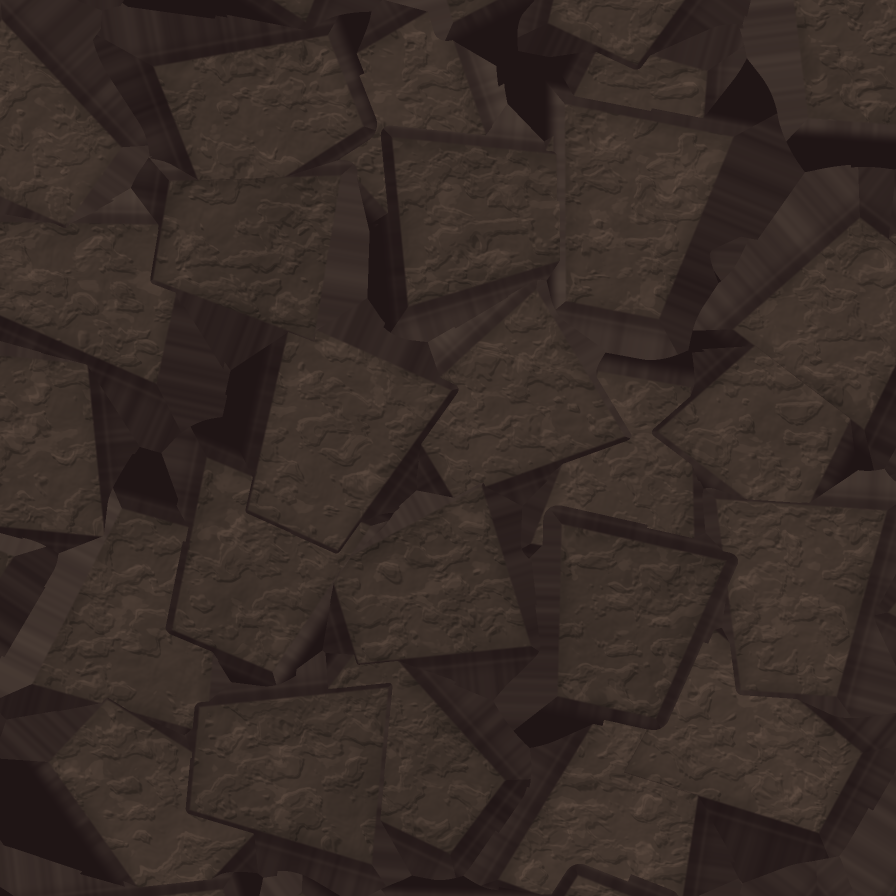
This texture is drawn by a Shadertoy shader. Its source:

```glsl
// Packed, tapered chips of dark brown rock with streaked flanks and black clefts.
#define CELLS 5.0
#define HALF_SIZE vec2(0.076, 0.102)
#define TAPER 0.2
#define JITTER 0.38
#define OVERLAP 0.024
#define FLANK_REACH 0.095
#define CLEFT_SHARE 0.27
#define RELIEF 0.13
#define SHADOW_COLOR vec3(0.118, 0.078, 0.080)
#define ROCK_COLOR vec3(0.248, 0.200, 0.172)
#define LIGHT_COLOR vec3(0.310, 0.257, 0.225)

vec3 hash3(vec2 p) {
    vec3 q = fract(vec3(p.xyx) * vec3(0.1031, 0.1030, 0.0973));
    q += dot(q, q.yxz + 33.33);
    return fract((q.xxy + q.yzz) * q.zyx);
}

float noise(vec2 p) {
    vec2 i = floor(p), f = fract(p);
    f = f * f * (3.0 - 2.0 * f);
    return mix(mix(hash3(i).x, hash3(i + vec2(1, 0)).x, f.x),
               mix(hash3(i + vec2(0, 1)).x, hash3(i + vec2(1, 1)).x, f.x), f.y);
}

float fbm(vec2 p) {
    float sum = 0.0, amp = 0.5;
    for (int i = 0; i < 4; i++) {
        sum += amp * noise(p);
        p = mat2(1.6, 1.2, -1.2, 1.6) * p + 7.3;
        amp *= 0.5;
    }
    return sum;
}

// Height of the broken surface: rolling lumps with sharp chipped steps
float rockHeight(vec2 p) {
    float lumps = fbm(p * 34.0);
    float chips = fbm(p * vec2(42.0, 60.0) + 31.0);
    return lumps + 0.35 * smoothstep(0.46, 0.53, chips) + 0.2 * smoothstep(0.58, 0.63, chips);
}

vec3 rockFace(vec2 p, float tone) {
    p += 0.010 * vec2(noise(p * 45.0), noise(p * 45.0 + 19.0));
    float slope = rockHeight(p) - rockHeight(p + vec2(-0.0016, 0.0026));
    float flake = smoothstep(0.60, 0.66, fbm(p * vec2(38.0, 55.0) + 70.0));
    float shade = 0.95 + 0.10 * tone + 0.22 * (fbm(p * 14.0) - 0.47);
    shade += clamp(slope * RELIEF * 5.0, -0.26, 0.24) + 0.13 * flake;
    return ROCK_COLOR * shade;
}

// Flank colour: side is 0..3, along runs with the edge, d leads away from it
vec3 flank(vec2 id, float side, vec2 normal, float along, float d, float reach) {
    vec3 rnd = hash3(id * 3.7 + side * 17.0 + 5.0);
    float cleft = step(rnd.x + 0.10 * normal.y, CLEFT_SHARE);
    float streak = 0.6 * noise(vec2(along * 75.0, side + id.x * 5.0))
                 + 0.4 * noise(vec2(along * 210.0, side + id.y * 9.0)) - 0.5;
    float lit = 0.26 + 0.48 * rnd.y * rnd.y + 0.10 * normal.y;
    float beyond = step(FLANK_REACH, reach);
    lit += streak * 0.34 * (1.0 - beyond);
    lit = mix(lit, 0.28 + 0.45 * rnd.z, beyond);

    // Bevel: a dark groove with a thin raised lip
    float bevel = step(0.4, rnd.z);
    lit *= 1.0 - 0.5 * bevel * (1.0 - smoothstep(0.004, 0.030, d));
    float lip = (d - 0.014) / 0.0024;
    lit += 0.13 * bevel * exp(-lip * lip);
    float black = cleft * smoothstep(0.006, 0.024, d) * (1.0 - beyond);
    return mix(SHADOW_COLOR, LIGHT_COLOR, clamp(mix(lit, 0.02, black), 0.0, 1.0));
}

vec3 stones(vec2 p) {
    vec2 home = floor(p * CELLS);
    vec2 bestId = home, bestLocal = vec2(0), bestEdge = vec2(0), bestAxis = vec2(1, 0);
    float bestKey = 1e3;

    // The chip with the lowest key lies on top
    for (int j = -2; j <= 2; j++)
    for (int i = -2; i <= 2; i++) {
        vec2 id = home + vec2(i, j) + 20.0;
        vec3 rnd = hash3(id), form = hash3(id + 57.0);
        vec2 center = (id - 19.5 + JITTER * (rnd.xy * 2.0 - 1.0)) / CELLS;
        float angle = 6.2832 * rnd.z;
        vec2 axis = vec2(cos(angle), sin(angle));
        vec2 q = p - center;
        q = vec2(dot(q, axis), dot(q, vec2(-axis.y, axis.x)));
        vec2 size = HALF_SIZE * (0.9 + 0.2 * form.xy);
        vec2 edge = vec2((abs(q.x) - size.x - TAPER * q.y) / sqrt(1.0 + TAPER * TAPER),
                         abs(q.y) - size.y);
        vec2 steep = 0.75 + 0.6 * hash3(id + 11.0 * sign(q)).xy;
        float key = length(max(edge * steep, 0.0)) + OVERLAP * form.z;
        if (key < bestKey) {
            bestKey = key; bestId = id; bestLocal = q; bestEdge = edge; bestAxis = axis;
        }
    }

    float d = max(bestEdge.x, bestEdge.y);
    vec3 face = rockFace(p + bestId * 3.1, hash3(bestId + 83.0).x);
    face *= 0.90 + 0.10 * smoothstep(0.0, 0.018, -d);

    // Outside the face, take the flank of the nearest side
    bool endSide = bestEdge.y > bestEdge.x;
    vec2 facing = sign(bestLocal);
    float side = endSide ? 2.5 + 0.5 * facing.y : 0.5 + 0.5 * facing.x;
    vec2 normal = endSide ? vec2(-bestAxis.y, bestAxis.x) * facing.y : bestAxis * facing.x;
    float along = endSide ? bestLocal.x : bestLocal.y + TAPER * abs(bestLocal.x);
    vec3 outer = flank(bestId, side, normal, along, max(d, 0.0), length(max(bestEdge, 0.0)));
    return mix(face, outer, smoothstep(-0.001, 0.002, d));
}

void mainImage(out vec4 fragColor, in vec2 fragCoord) {
    // Four samples smooth the cuts between chips
    vec3 color = vec3(0);
    for (int k = 0; k < 4; k++) {
        vec2 offset = vec2(k % 2, k / 2) * 0.5 - 0.25;
        color += stones((fragCoord + offset) / iResolution.y);
    }
    fragColor = vec4(color * 0.25, 1.0);
}
```
